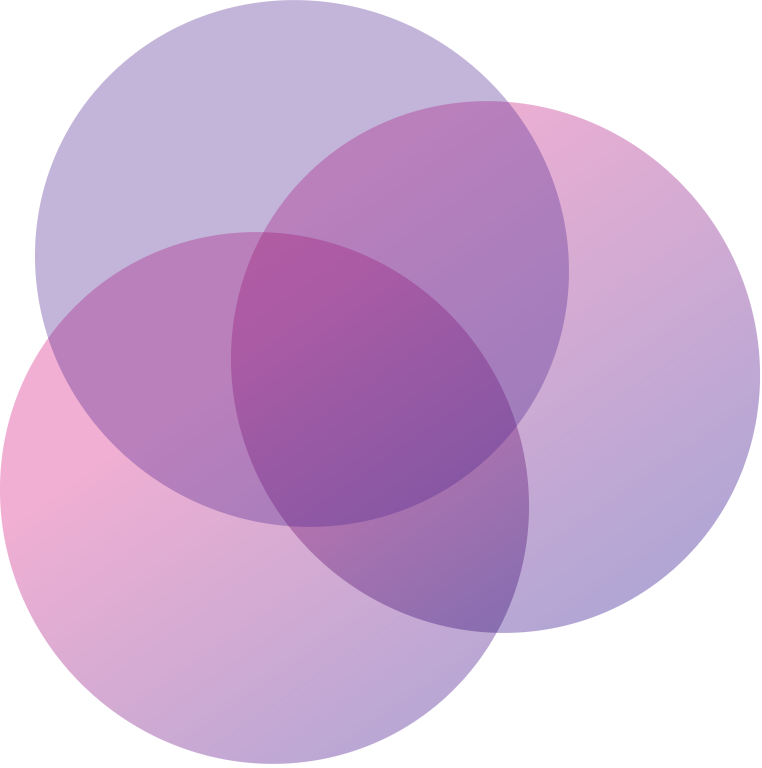
Write a Shadertoy shader that draws this background.

```glsl
// Three overlapping translucent discs, indigo and pink-to-lavender, on white.

const vec3 WHITE    = vec3(1.0);
const vec3 PINK     = vec3(0.945, 0.686, 0.826);
const vec3 LAVENDER = vec3(0.698, 0.651, 0.831);
const vec3 INDIGO   = vec3(0.310, 0.145, 0.561);
const float INDIGO_OPACITY = 0.34;

// Lengths are in canvas heights, measured from the canvas centre.
const vec2 RADII         = vec2(0.3508, 0.3398);
const vec2 TOP_CENTRE    = vec2(-0.1029, 0.1569);
const vec2 RIGHT_CENTRE  = vec2(0.1491, 0.0221);
const vec2 BOTTOM_CENTRE = vec2(-0.1517, -0.1484);
const float TOP_TILT  = -0.567;
const float PINK_TILT = -0.867;

// Gradient direction, and its start and end relative to each disc centre.
const vec2 GRADIENT_DIR = vec2(0.57, -0.82);
const vec2 RIGHT_SPAN   = vec2(-0.325, 0.338);
const vec2 BOTTOM_SPAN  = vec2(-0.170, 0.417);

// Antialiased coverage of a tilted, nearly round ellipse.
float discCoverage(vec2 p, float tilt) {
    float c = cos(tilt), s = sin(tilt);
    vec2 q = vec2(c * p.x + s * p.y, c * p.y - s * p.x);
    float dist = (length(q / RADII) - 1.0) * RADII.y;
    return clamp(0.5 - dist * iResolution.y, 0.0, 1.0);
}

// Multiplying tint of a pink-to-lavender disc; white outside it.
vec3 gradientDisc(vec2 p, vec2 span) {
    float t = clamp((dot(p, GRADIENT_DIR) - span.x) / (span.y - span.x), 0.0, 1.0);
    return mix(WHITE, mix(PINK, LAVENDER, t), discCoverage(p, PINK_TILT));
}

void mainImage(out vec4 fragColor, in vec2 fragCoord) {
    vec2 p = (fragCoord - 0.5 * iResolution.xy) / iResolution.y;

    // The two gradient discs darken each other where they cross.
    vec3 color = WHITE;
    color *= gradientDisc(p - RIGHT_CENTRE, RIGHT_SPAN);
    color *= gradientDisc(p - BOTTOM_CENTRE, BOTTOM_SPAN);

    // The indigo disc lies over both as a plain veil.
    float veil = INDIGO_OPACITY * discCoverage(p - TOP_CENTRE, TOP_TILT);
    color = mix(color, INDIGO, veil);

    fragColor = vec4(color, 1.0);
}
```
